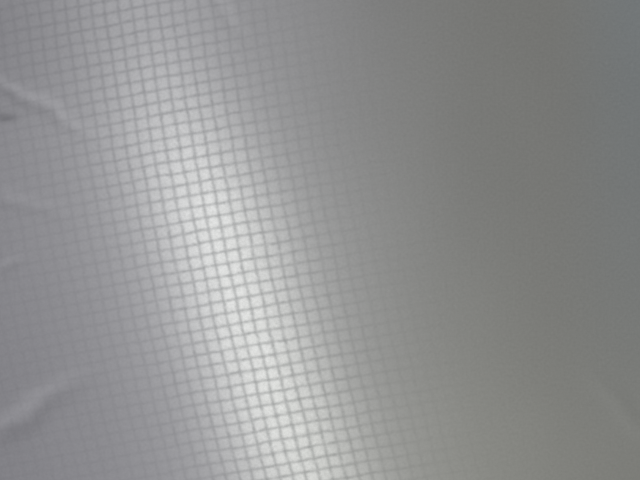
This texture is drawn by a Shadertoy shader. Its source:

```glsl
const vec2 CELL = vec2(0.0278, 0.0258);   // thread spacing, in canvas heights
const vec3 COOL_GRAY = vec3(0.500, 0.498, 0.518);
const vec3 WARM_GRAY = vec3(0.458, 0.460, 0.450);
const vec3 SHEEN = vec3(1.01, 1.03, 0.97);

vec2 hash2(vec2 p) {
    p = vec2(dot(p, vec2(127.1, 311.7)), dot(p, vec2(269.5, 183.3)));
    return fract(sin(p) * 43758.545) * 2.0 - 1.0;
}

float gradientNoise(vec2 p) {
    vec2 i = floor(p), f = fract(p);
    vec2 u = f * f * f * (f * (f * 6.0 - 15.0) + 10.0);
    vec2 e = vec2(0.0, 1.0);
    float low = mix(dot(hash2(i), f), dot(hash2(i + e.yx), f - e.yx), u.x);
    float high = mix(dot(hash2(i + e.xy), f - e.xy), dot(hash2(i + e.yy), f - e.yy), u.x);
    return mix(low, high, u.y);
}

float fbm(vec2 p) {
    float sum = 0.0, amp = 0.5;
    for (int i = 0; i < 4; i++) {
        sum += amp * gradientNoise(p);
        p = p * 2.03 + 17.3;
        amp *= 0.5;
    }
    return sum;
}

float bell(float x, float width) {
    return exp(-x * x / (width * width));
}

// Skewed, slightly bowed thread coordinates; one unit per cell
vec2 weaveCoords(vec2 p, vec2 cell) {
    float lean = 0.27 * p.y - 0.07 * p.y * p.y;
    float rise = 0.20 * p.x - 0.02 * p.x * p.x;
    vec2 wobble = 0.004 * vec2(gradientNoise(p * 11.0), gradientNoise(p * 11.0 + 31.0));
    wobble += 0.002 * vec2(gradientNoise(p * 60.0), gradientNoise(p * 60.0 + 9.0));
    return (p + vec2(lean, -rise) + wobble) / cell;
}

// Soft line at every integer of x
float thread(float x, float width) {
    float d = abs(fract(x + 0.5) - 0.5);
    return bell(d, width + 0.4 * fwidth(x));
}

// Crease from a to b: lit on one side, shaded on the other
float crease(vec2 p, vec2 a, vec2 b, float width) {
    vec2 ab = b - a;
    float len = length(ab);
    float t = dot(p - a, ab) / (len * len);
    float side = (ab.x * (p.y - a.y) - ab.y * (p.x - a.x)) / len;
    side += 0.02 * gradientNoise(p * 14.0);
    float fade = smoothstep(-0.15, 0.1, t) * (1.0 - smoothstep(0.3, 1.1, t));
    return fade * (bell(side - 0.5 * width, width) - 0.7 * bell(side + width, width));
}

float creases(vec2 p) {
    float sum = 0.045 * crease(p, vec2(0.00, 0.83), vec2(0.23, 0.70), 0.014);
    sum += 0.045 * crease(p, vec2(0.00, 0.10), vec2(0.20, 0.24), 0.020);
    sum += 0.022 * crease(p, vec2(0.00, 0.59), vec2(0.16, 0.55), 0.014);
    sum += 0.022 * crease(p, vec2(0.00, 0.44), vec2(0.06, 0.47), 0.012);
    sum += 0.025 * crease(p, vec2(0.45, 1.01), vec2(0.52, 0.91), 0.012);
    sum += 0.012 * crease(p, vec2(1.34, 0.10), vec2(1.20, 0.25), 0.018);
    // Small dark pucker at the left edge
    vec2 q = (p - vec2(0.012, 0.755)) / vec2(0.022, 0.010);
    return sum - 0.08 * exp(-dot(q, q));
}

void mainImage(out vec4 fragColor, in vec2 fragCoord) {
    vec2 p = fragCoord / iResolution.y;
    float right = iResolution.x / iResolution.y;

    // Base tone, cool on the left and warm on the right
    vec3 color = mix(COOL_GRAY, WARM_GRAY, smoothstep(0.3, 1.1, p.x));
    color += 0.022 * smoothstep(0.6, 0.0, p.y) * smoothstep(0.6, 1.0, p.x) * vec3(1.0, 1.0, 0.7);
    color += vec3(-0.01, 0.005, 0.02) * smoothstep(right - 0.2, right, p.x) * p.y;
    color -= 0.035 * bell(length(p - vec2(0.0, 1.0)), 0.22);

    // Slanted band of reflected light, falling off slower to the right
    float offset = p.x - (0.625 - 0.335 * p.y) + 0.012 * fbm(p * 5.0);
    float along = 1.0 - 0.8 * smoothstep(0.5, 1.0, p.y);
    along *= 0.88 + 0.12 * smoothstep(-0.05, 0.15, p.y);
    float core = bell(offset, 0.143) * along;
    float halo = bell(offset, offset > 0.0 ? 0.43 : 0.38) * mix(0.65, 1.0, along);
    color += SHEEN * (0.200 * core + 0.135 * halo);

    // Woven grid, clearest inside the light, uneven from thread to thread
    vec2 weave = weaveCoords(p, CELL);
    float across = thread(weave.x, 0.115);
    float down = thread(weave.y, 0.105);
    across *= 0.9 + 0.7 * gradientNoise(weave * vec2(0.9, 1.7));
    down *= 0.9 + 0.7 * gradientNoise(weave * vec2(1.7, 0.9) + 40.0);
    float grid = across + down - 0.6 * across * down;
    float contrast = 0.105 * core + 0.033 * bell(offset, 0.28);
    contrast += 0.008 * (1.0 - smoothstep(0.1, 0.6, p.x));
    color -= contrast * (grid - 0.28) * vec3(1.0, 0.99, 0.97);

    // Uneven cells, cloudy wear and fine grain
    float cellTone = gradientNoise(weave * 0.7 + 12.0) * (1.0 - across);
    color += 0.03 * core * cellTone;
    color += 0.018 * fbm(p * vec2(4.0, 3.0) + 5.0);
    color += (0.032 + 0.075 * core) * fbm(p * 150.0);
    color += creases(p);

    fragColor = vec4(clamp(color, 0.0, 1.0), 1.0);
}
```
